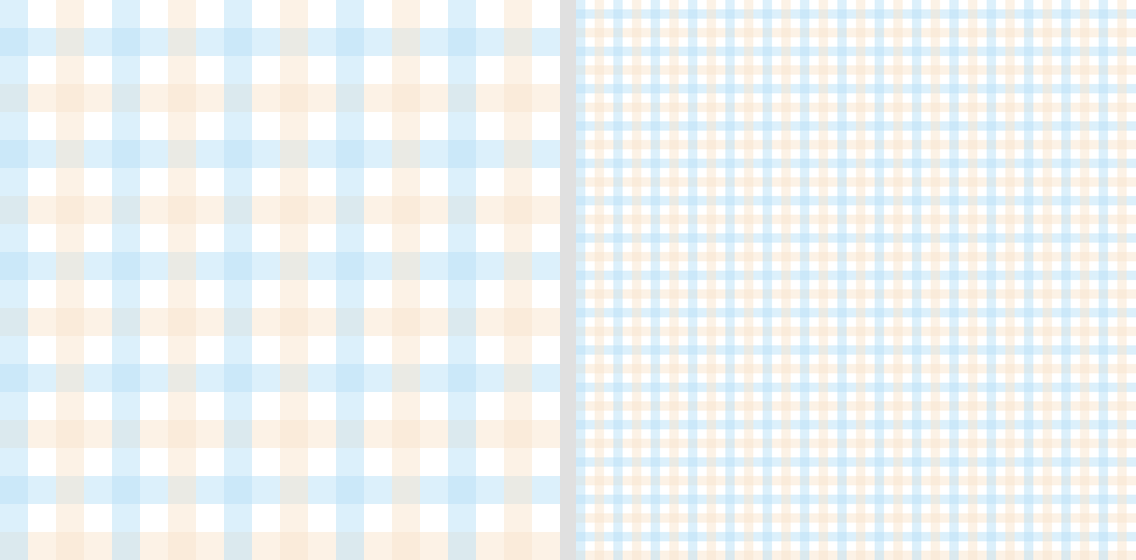
Left: one tile. Right: repeated 3 by 3.
This pattern is drawn by a Shadertoy shader. Its source:

```glsl
const float REPEATS = 5.0;          // checks across and down
const float BANDS = 4.0;            // equal bands in one repeat
const float BLUE_COLUMN = 0.5;      // stripe centres, in bands
const float PEACH_COLUMN = 2.5;
const float PEACH_ROW = 0.5;
const float BLUE_ROW = 2.5;
const float HALF_WIDTH = 0.5;       // half a stripe, in bands
const float SHOW_THROUGH = 0.5;     // how much of a row is seen under a column
const vec3 PAPER = vec3(1.0);
const vec3 BLUE = vec3(0.863, 0.941, 0.984);
const vec3 PEACH = vec3(0.988, 0.949, 0.902);

// Coverage of a repeating stripe, smoothed over one pixel
float stripe(float position, float centre, float pixel) {
    float offset = mod(position - centre + 0.5 * BANDS, BANDS) - 0.5 * BANDS;
    return clamp((HALF_WIDTH - abs(offset)) / pixel + 0.5, 0.0, 1.0);
}

// Lay a translucent tint over the cloth; on bare paper it shows at full colour
vec3 layTint(vec3 under, vec3 tint, float coverage) {
    vec3 layered = tint - SHOW_THROUGH * (PAPER - under);
    return mix(under, layered, coverage);
}

void mainImage(out vec4 fragColor, in vec2 fragCoord) {
    vec2 bandsPerPixel = REPEATS * BANDS / iResolution.xy;
    vec2 position = fragCoord * bandsPerPixel;
    vec3 color = PAPER;

    // Rows
    color = mix(color, PEACH, stripe(position.y, PEACH_ROW, bandsPerPixel.y));
    color = mix(color, BLUE, stripe(position.y, BLUE_ROW, bandsPerPixel.y));

    // Columns over the rows
    color = layTint(color, BLUE, stripe(position.x, BLUE_COLUMN, bandsPerPixel.x));
    color = layTint(color, PEACH, stripe(position.x, PEACH_COLUMN, bandsPerPixel.x));

    fragColor = vec4(color, 1.0);
}
```
